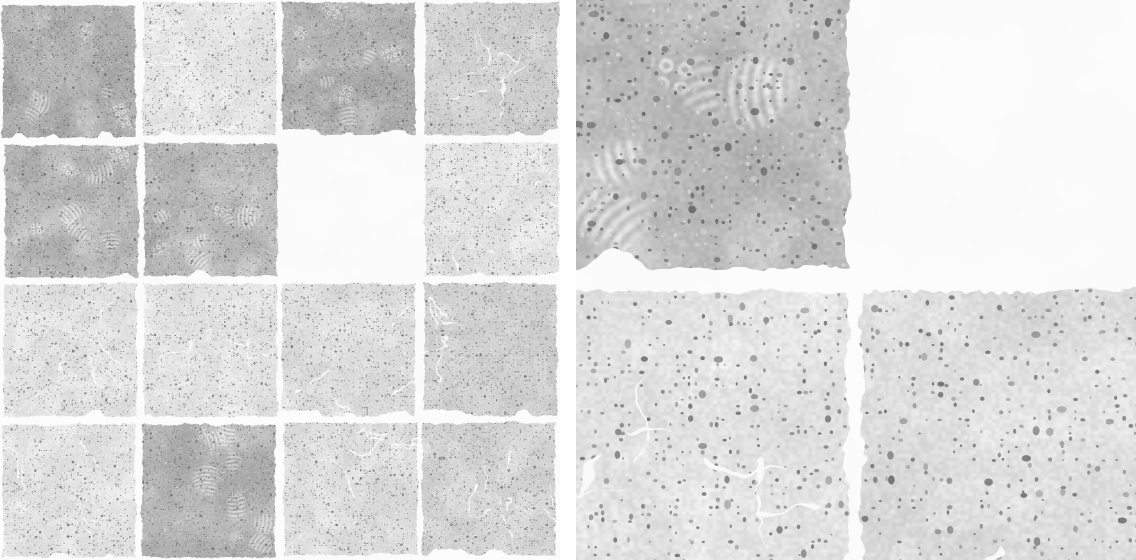
Left, the full canvas; right, a detail of the centre.
Give the GLSL for this texture, as a WebGL 1 fragment shader.

```glsl
precision highp float;
// Four by four worn stone tiles in greys on white grout, with one tile missing.
// Each tile is a rough-edged box filled with mottling, mineral grains and,
// depending on its tone, either white veins or ribbed and pored fossils.

uniform vec2 u_resolution;

const float TILES = 4.0;
const float HALF_SIZE = 0.474;
const float TAU = 6.2831853;
const float GROUT = 0.985;
const float VEIN = 0.975;

float hash(vec2 p) {
  vec3 q = fract(p.xyx * 0.1031);
  q += dot(q, q.yzx + 33.33);
  return fract((q.x + q.y) * q.z);
}

vec2 hash2(vec2 p) {
  return vec2(hash(p), hash(p + vec2(57.3, 19.7)));
}

float noise(vec2 p) {
  vec2 i = floor(p), f = fract(p);
  f = f * f * (3.0 - 2.0 * f);
  float low = mix(hash(i), hash(i + vec2(1.0, 0.0)), f.x);
  float high = mix(hash(i + vec2(0.0, 1.0)), hash(i + 1.0), f.x);
  return mix(low, high, f.y);
}

float fbm(vec2 p) {
  float sum = 0.0, weight = 0.533;
  for (int i = 0; i < 4; i++) {
    sum += weight * noise(p);
    p = p * 2.03 + 17.1;
    weight *= 0.5;
  }
  return sum;
}

float coverage(float d, float px) {
  return 1.0 - smoothstep(-0.7 * px, 0.7 * px, d);
}

// Base grey of a tile, rows counted from the bottom; 1.0 marks the gap.
float tileTone(vec2 id) {
  vec4 row = id.y < 0.5 ? vec4(0.88, 0.70, 0.86, 0.82)
           : id.y < 1.5 ? vec4(0.88, 0.88, 0.86, 0.81)
           : id.y < 2.5 ? vec4(0.71, 0.72, 1.0, 0.88)
           : vec4(0.68, 0.89, 0.69, 0.80);
  vec4 column = 1.0 - step(0.5, abs(vec4(0.0, 1.0, 2.0, 3.0) - id.x));
  return dot(row, column);
}

// Signed distance to the worn outline, with larger chips along the bottom.
float tileDistance(vec2 q, vec2 p, float seed) {
  vec2 side = abs(q) - HALF_SIZE;
  float d = max(side.x, side.y);
  d += 0.035 * (fbm(p * 9.0) - 0.5) + 0.012 * (noise(p * 65.0) - 0.5);
  float chip = 0.045 * smoothstep(0.5, 0.85, noise(vec2(q.x * 8.0 + seed, seed)));
  chip += 0.012 * (noise(p * 45.0) - 0.5);
  return max(d, chip - q.y - HALF_SIZE);
}

// Scattered specks, one at most per grid cell, each of its own strength.
float grains(vec2 p, float scale, float chance, float px) {
  vec2 id = floor(p * scale);
  vec2 h = hash2(id + scale);
  vec2 v = fract(p * scale) - mix(vec2(0.32), vec2(0.68), h);
  v *= mix(vec2(0.8, 1.3), vec2(1.3, 0.8), h.y);
  float radius = mix(0.14, 0.34, hash(id + 71.0));
  float present = step(hash(id + 131.0), chance);
  float strength = mix(0.4, 1.0, hash(id + 211.0));
  return present * strength * coverage((length(v) - radius) / scale, px);
}

// Tapered, wandering cracks; some of them branch from the one before.
float veins(vec2 q, float seed, float px) {
  vec2 warp = vec2(fbm(q * 6.0 + seed), fbm(q * 6.0 + seed + 37.0)) - 0.5;
  vec2 w = q + 0.17 * warp;
  vec2 tip = vec2(0.0);
  float ink = 0.0;
  for (int i = 0; i < 9; i++) {
    vec2 key = vec2(seed, float(i) * 3.7);
    vec2 h = hash2(key + 5.0);
    vec2 start = h.x < 0.4 ? tip : hash2(key) - 0.5;
    vec2 along = vec2(cos(TAU * h.y), sin(TAU * h.y)) * mix(0.15, 0.42, hash(key + 9.0));
    float t = clamp(dot(w - start, along) / dot(along, along), 0.0, 1.0);
    float radius = mix(0.0075, 0.001, t) * (0.4 + noise(q * 30.0 + seed));
    ink = max(ink, coverage(length(w - start - along * t) - radius, px));
    tip = start + along * 0.6;
  }
  return ink * smoothstep(0.18, 0.45, noise(q * 22.0 + seed));
}

// Soft oval imprints: curved ribs, clusters of rings, or plain pale patches.
float fossils(vec2 q, float seed) {
  float relief = 0.0;
  for (int i = 0; i < 9; i++) {
    vec2 key = vec2(seed + 40.0, float(i) * 2.3);
    float angle = TAU * hash(key + 3.0), kind = hash(key + 7.0);
    vec2 v = q - 0.85 * (hash2(key) - 0.5);
    v = vec2(cos(angle) * v.x + sin(angle) * v.y, cos(angle) * v.y - sin(angle) * v.x);
    float size = mix(0.07, 0.14, hash(key + 11.0));
    float oval = length(v / vec2(size, size * 0.7)) + 0.7 * (noise(q * 15.0 + seed) - 0.5);
    float ribs = 0.5 + 0.5 * sin(220.0 * (v.x + 3.0 * v.y * v.y));
    float rings = 1.0 - smoothstep(0.04, 0.18, abs(length(fract(v * 22.0) - 0.5) - 0.28));
    float pattern = kind < 0.5 ? ribs : (kind < 0.75 ? rings : 0.4);
    relief = max(relief, pattern * (1.0 - smoothstep(0.5, 1.0, oval)));
  }
  return relief;
}

void main() {
  vec2 p = gl_FragCoord.xy / u_resolution * TILES;
  float px = TILES / min(u_resolution.x, u_resolution.y);
  vec2 id = min(floor(p), TILES - 1.0);
  float seed = 10.0 + 60.0 * hash(id + 4.0);
  vec2 q = p - id - 0.5 - 0.024 * (hash2(id + 13.0) - 0.5);
  float tone = tileTone(id);
  float pale = smoothstep(0.72, 0.78, tone);

  // Stone body: mottling, pale clasts and fine grit
  float stone = tone + mix(0.16, 0.08, pale) * (fbm(p * 5.0 + seed) - 0.5);
  stone += 0.025 * smoothstep(0.58, 0.66, noise(p * 9.0 + seed));
  stone += 0.07 * (noise(p * 110.0) - 0.5);
  stone += mix(0.13, 0.03, pale) * fossils(q, seed);

  // Mineral grains and veins
  float light = max(grains(p + 7.3, 58.0, 0.14, px), grains(p + 2.9, 31.0, 0.04, px));
  float dark = max(grains(p, 62.0, 0.17, px), grains(p + 3.7, 34.0, 0.10, px));
  stone = mix(stone, 0.95, 0.5 * light);
  stone = mix(stone, 0.33, 0.75 * dark);
  stone = mix(stone, VEIN, pale * veins(q, seed, px));

  // Grout, faintly clouded, around and in place of the missing tile
  float grout = GROUT + 0.015 * (fbm(p * 6.0) - 0.5);
  float body = coverage(tileDistance(q, p, seed), px) * step(tone, 0.95);
  gl_FragColor = vec4(vec3(mix(grout, stone, body)), 1.0);
}
```
